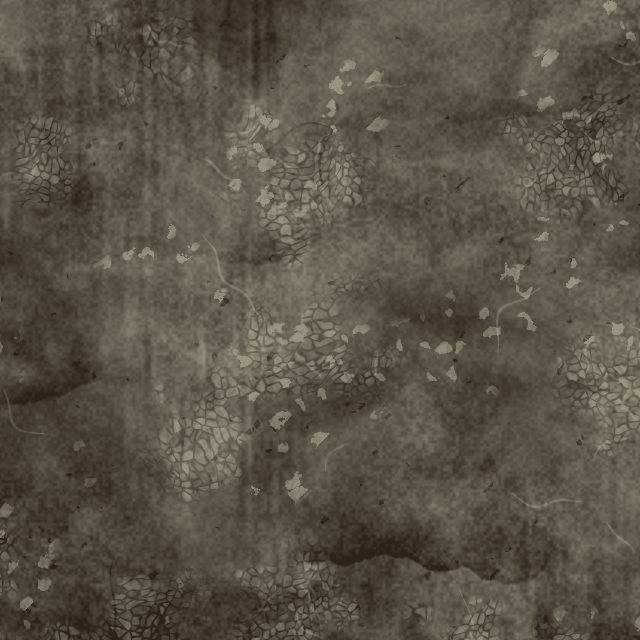
A WebGL 1 fragment shader for this texture:

```glsl
precision highp float;
// Draws grimy, weathered brown ground with crusty patches, pale chips, fibres and dark creases.
uniform vec2 u_resolution;

#define DARK vec3(0.24, 0.20, 0.16)
#define PALE vec3(0.56, 0.54, 0.47)
#define BASE_TONE 0.37
#define CLOUD_CONTRAST 1.15
#define MOTTLE_CONTRAST 0.62
#define GRAIN_CONTRAST 0.30
#define CRUST_STRENGTH 0.50
#define CHIP_STRENGTH 0.55
#define FIBRE_WIDTH 0.0024
#define CREASE_DEPTH 0.42

vec2 hash2(vec2 p) {
  vec3 q = fract(p.xyx * vec3(0.1031, 0.1030, 0.0973));
  q += dot(q, q.yzx + 33.33);
  return fract((q.xx + q.yz) * q.zy);
}

float noise(vec2 p) {
  vec2 i = floor(p), f = fract(p);
  f = f * f * (3.0 - 2.0 * f);
  float low = mix(hash2(i).x, hash2(i + vec2(1.0, 0.0)).x, f.x);
  float high = mix(hash2(i + vec2(0.0, 1.0)).x, hash2(i + 1.0).x, f.x);
  return mix(low, high, f.y);
}

float fbm(vec2 p) {
  float sum = 0.0, amp = 0.5;
  for (int i = 0; i < 5; i++) {
    sum += amp * noise(p);
    p = mat2(0.8, 0.6, -0.6, 0.8) * p * 2.03 + 17.3;
    amp *= 0.5;
  }
  return sum;
}

// Cellular noise: nearest distance, second distance, random id of the nearest cell.
vec3 cellular(vec2 p) {
  vec3 best = vec3(9.0, 9.0, 0.0);
  for (int j = -1; j <= 1; j++) for (int i = -1; i <= 1; i++) {
    vec2 cell = floor(p) + vec2(i, j);
    float d = length(cell + hash2(cell) - p);
    if (d < best.x) best = vec3(d, best.x, hash2(cell + 31.0).y);
    else best.y = min(best.y, d);
  }
  return best;
}

// Scattered, bent and tapered strokes in random directions.
float strokes(vec2 p, float density, float chance, float salt) {
  vec2 g = p * density;
  float ink = 0.0, edge = density / u_resolution.y;
  for (int j = -1; j <= 1; j++) for (int i = -1; i <= 1; i++) {
    vec2 cell = floor(g) + vec2(i, j);
    vec2 place = hash2(cell + salt), shape = hash2(cell + salt + 57.0);
    float angle = 6.2832 * shape.x, c = cos(angle), s = sin(angle);
    vec2 q = mat2(c, s, -s, c) * (g - cell - place);
    q.y += (shape.y - 0.5) * 2.4 * q.x * q.x + 0.04 * sin(q.x * 11.0 + angle);
    float taper = max(1.0 - abs(q.x) / (0.2 + 0.45 * place.y), 0.0);
    float d = abs(q.y) - FIBRE_WIDTH * density * sqrt(taper);
    float keep = step(hash2(cell + salt + 91.0).x, chance);
    ink = max(ink, keep * smoothstep(edge, -edge, d) * smoothstep(0.0, 0.15, taper));
  }
  return ink;
}

// Ragged round areas where crust gathers.
float patches(vec2 p, float density) {
  vec2 g = p * density;
  float mask = 0.0, ragged = (fbm(p * 20.0) - 0.5) * 2.2;
  for (int j = -1; j <= 1; j++) for (int i = -1; i <= 1; i++) {
    vec2 cell = floor(g) + vec2(i, j), shape = hash2(cell + 12.0);
    float d = length(g - cell - hash2(cell + 5.0)) / (0.22 + 0.3 * shape.x);
    mask = max(mask, step(shape.y, 0.5) * smoothstep(1.0, 0.35, d + ragged));
  }
  return mask;
}

// Dark overhang above a ragged line, thin pale lip below it.
float creases(vec2 p) {
  float sum = 0.0;
  for (int i = 0; i < 4; i++) {
    float k = float(i);
    float line = 0.14 + 0.24 * k + 0.09 * (noise(vec2(p.x * 5.0, k * 7.0)) - 0.5)
               + 0.035 * (fbm(vec2(p.x * 22.0, k * 9.0)) - 0.5);
    float h = p.y - line;
    float reach = smoothstep(0.27, 0.08, abs(p.x - fract(0.65 + 0.37 * k)));
    float above = smoothstep(-0.003, 0.003, h);
    float relief = mix(0.35 * exp(h * 32.0), -exp(-h * 34.0), above);
    sum += reach * relief / (1.0 + 0.9 * k);
  }
  return sum;
}

void main() {
  vec2 p = gl_FragCoord.xy / u_resolution.y;
  vec2 warp = vec2(fbm(p * 5.0 + 3.0), fbm(p * 5.0 + 41.0)) - 0.5;

  // Broad stains, mottling and fine grain
  float tone = BASE_TONE + CLOUD_CONTRAST * (fbm(p * vec2(3.0, 4.2) + warp * 1.3 + 8.0) - 0.485);
  tone += MOTTLE_CONTRAST * (fbm(p * vec2(17.0, 23.0) + warp * 3.0) - 0.485);
  float grainy = 0.6 + 0.8 * noise(p * 6.0 + 20.0);
  tone += GRAIN_CONTRAST * grainy * (noise(p * 210.0) + 0.5 * noise(p * 105.0 + 9.0) - 0.75);
  tone += 0.3 * smoothstep(0.5, 0.8, noise(p * 3.0 + 60.0)) * (noise(p * vec2(95.0, 9.0)) - 0.55);
  tone += CREASE_DEPTH * creases(p);

  // Crust: lumps parted by cracks, with tangled strands
  float crust = patches(p, 4.5);
  vec3 lump = cellular(p * 72.0 + warp * 9.0);
  float flake = smoothstep(0.04, 0.35, lump.y - lump.x) * (0.4 + 0.8 * lump.z);
  tone += CRUST_STRENGTH * crust * (flake - 0.22);
  tone += 0.32 * crust * strokes(p + warp * 0.03, 15.0, 0.6, 3.0);

  // Clustered pale chips, scattered dark specks
  vec3 chip = cellular(p * 38.0 + (fbm(p * 60.0) - 0.5) * 1.2);
  float soft = 38.0 / u_resolution.y;
  float cluster = smoothstep(0.56, 0.68, noise(p * 7.0 + 33.0));
  float chipSize = 0.2 + 0.25 * fract(chip.z * 23.0);
  tone += CHIP_STRENGTH * cluster * step(0.78, chip.z) * smoothstep(soft, -soft, chip.x - chipSize);
  tone -= 0.38 * step(chip.z, 0.07) * smoothstep(soft, -soft, chip.x - 0.45 * chipSize);

  // Loose fibres, pale and dark
  tone += 0.36 * strokes(p, 7.0, 0.22, 140.0) * (0.5 + 0.7 * noise(p * 45.0));
  tone -= 0.34 * strokes(p, 4.0, 0.22, 260.0) * (0.3 + 0.8 * noise(p * 30.0));

  gl_FragColor = vec4(mix(DARK, PALE, clamp(tone, -0.2, 1.12)), 1.0);
}
```
